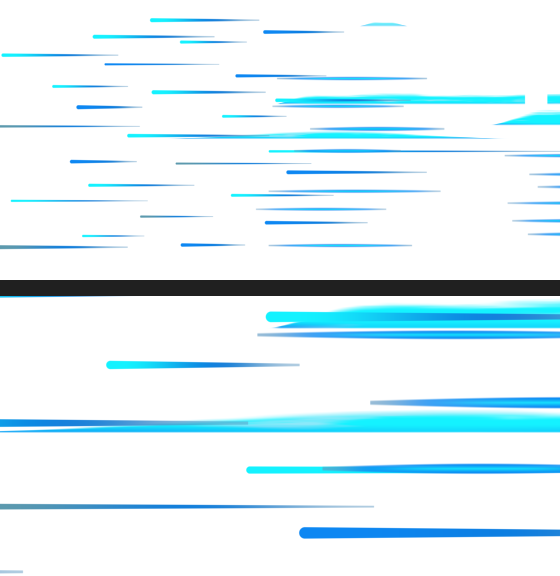
Top: the whole. Bottom: its middle third, enlarged.
Give the GLSL for this background, as a Shadertoy shader.

```glsl
const vec3 WHITE = vec3(1.0);
const vec3 CYAN = vec3(0.08, 0.95, 1.0);
const vec3 AZURE = vec3(0.05, 0.53, 0.95);
const vec3 STEEL = vec3(0.38, 0.60, 0.76);
const vec3 TEAL = vec3(0.36, 0.60, 0.68);
const vec3 PALE = vec3(0.75, 0.90, 0.97);
const float PI = 3.14159;

vec3 hash3(float seed) {
    vec3 h = fract(vec3(seed) * vec3(0.1031, 0.1030, 0.0973));
    h += dot(h, h.yzx + 33.33);
    return fract((h.xxy + h.yzz) * h.zyx);
}

float hash2(vec2 cell) {
    vec3 h = fract(cell.xyx * 0.1031);
    h += dot(h, h.yzx + 33.33);
    return fract((h.x + h.y) * h.z);
}

float valueNoise(vec2 p) {
    vec2 i = floor(p), f = fract(p);
    f = f * f * (3.0 - 2.0 * f);
    return mix(mix(hash2(i), hash2(i + vec2(1, 0)), f.x),
               mix(hash2(i + vec2(0, 1)), hash2(i + vec2(1, 1)), f.x), f.y);
}

float fbm(vec2 p) {
    float sum = 0.0, gain = 0.53;
    for (int i = 0; i < 4; i++) {
        sum += gain * valueNoise(p);
        p = p * 2.03 + 7.1;
        gain *= 0.5;
    }
    return sum;
}

float fill(float dist, float soft) {
    return 1.0 - smoothstep(-soft, soft, dist);
}

// Round head on the left, thin squared tail on the right
vec4 comet(vec2 p, vec2 head, float len, float radius, vec3 tint, float soft) {
    vec2 q = p - head;
    float u = clamp(q.x / len, 0.0, 1.0);
    float body = length(vec2(min(q.x, 0.0), q.y)) - radius * mix(1.0, 0.3, u);
    float alpha = fill(body, soft) * fill(q.x - len, soft);
    vec3 trail = mix(AZURE * 0.92, STEEL, smoothstep(0.45, 1.0, u));
    vec3 color = mix(tint, trail, smoothstep(0.05, 0.6, u));
    return vec4(color, alpha * (1.0 - 0.5 * smoothstep(0.6, 1.0, u)));
}

// Streak tapering to both sides, brightest in the middle
vec4 lens(vec2 p, vec2 start, float len, float radius, float soft) {
    vec2 q = p - start;
    float u = clamp(q.x / len, 0.0, 1.0);
    float swell = sin(PI * u);
    float body = abs(q.y) - radius * mix(0.35, 1.0, swell);
    float core = smoothstep(0.35, 1.0, swell) * fill(abs(q.y) - radius * 0.3, radius * 0.7);
    vec3 color = mix(mix(STEEL, AZURE, smoothstep(0.0, 0.5, swell)), CYAN, core);
    float ends = fill(abs(q.x - 0.5 * len) - 0.5 * len, soft);
    return vec4(color, fill(body, soft * 1.5) * ends * mix(0.65, 1.0, swell));
}

// Broad luminous band: crisp base, ragged misty crown
vec4 glowBand(vec2 p, vec2 start, float len, float height, float taper, float soft) {
    vec2 q = p - start;
    float u = q.x / len;
    float envelope = smoothstep(0.0, taper, u) * (1.0 - smoothstep(1.0 - taper, 1.0, u));
    float mist = fbm(vec2(p.x * 5.0, p.y * 70.0));
    float crown = height * envelope * (0.65 + 0.6 * mist);
    float base = smoothstep(-soft, soft * 2.0, q.y);
    float alpha = base * (1.0 - smoothstep(crown * 0.65, crown + soft, q.y));
    alpha *= smoothstep(0.0, 0.08, envelope);
    vec3 color = mix(CYAN, PALE, smoothstep(0.58, 0.85, mist) * 0.7);
    float rim = 1.0 - smoothstep(0.0, 0.011, q.y);
    color = mix(color, AZURE, rim * mix(0.8, 0.25, envelope));
    return vec4(color, alpha);
}

vec3 blend(vec3 under, vec4 over) {
    return mix(under, over.rgb, over.a);
}

void mainImage(out vec4 fragColor, in vec2 fragCoord) {
    vec2 p = fragCoord / iResolution.y;
    float soft = 0.8 / iResolution.y;
    vec3 color = WHITE;

    // Glowing bands and one square gap
    color = blend(color, glowBand(p, vec2(0.98, 0.628), 1.25, 0.037, 0.1, soft));
    vec2 gap = abs(p - vec2(1.915, 0.638)) - vec2(0.04, 0.03);
    color = mix(color, WHITE, fill(max(gap.x, gap.y), soft));
    color = blend(color, glowBand(p, vec2(1.74, 0.553), 0.7, 0.055, 0.3, soft));
    color = blend(color, glowBand(p, vec2(0.56, 0.504), 1.28, 0.026, 0.5, soft));
    vec4 wisp = glowBand(p, vec2(1.28, 0.906), 0.18, 0.018, 0.35, soft);
    color = blend(color, vec4(mix(wisp.rgb, PALE, 0.5), wisp.a));

    // Comets spread over the left and centre
    for (int i = 0; i < 26; i++) {
        float k = float(i);
        vec3 place = hash3(k + 3.0), style = hash3(k + 61.0);
        vec2 head = vec2(mix(-0.06, 1.06, fract(k * 0.618 + 0.15 * place.x)),
                         mix(0.09, 0.95, (k + place.y) / 26.0));
        float len = mix(0.2, 0.52, place.z) + 0.8 * step(0.93, style.y);
        vec3 tint = style.x < 0.45 ? CYAN : style.x < 0.78 ? AZURE : TEAL;
        color = blend(color, comet(p, head, len, mix(0.0035, 0.0075, style.z), tint, soft));
    }

    // Lenses, alternating between the centre and the right border
    for (int i = 0; i < 14; i++) {
        float k = float(i);
        vec3 place = hash3(k + 127.0);
        float border = mod(k, 2.0);
        vec2 start = vec2(mix(0.9, 1.2, place.x) + border * 0.82,
                          mix(0.11, mix(0.82, 0.5, border), (k + place.y) / 14.0));
        float len = mix(0.38, 0.65, place.z);
        color = blend(color, lens(p, start, len, mix(0.004, 0.0075, place.x), soft));
    }

    fragColor = vec4(color, 1.0);
}
```
